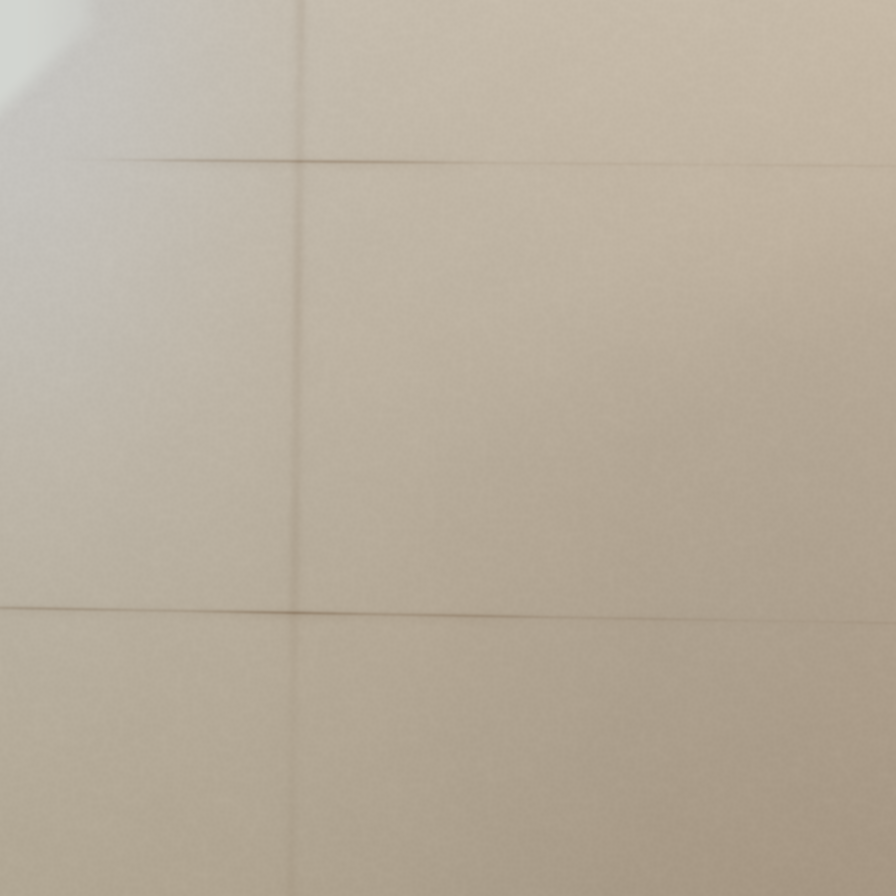
A Shadertoy shader for this texture:

```glsl
// Large beige wall tiles with thin, slightly tilted joints under soft daylight.
// A bilinear colour wash carries the light, a corner sheen and glare sit on it,
// and layered sines with cellular noise give the glaze its faint mottling.

const vec3 LOW_LEFT = vec3(0.695, 0.655, 0.580);
const vec3 LOW_RIGHT = vec3(0.672, 0.610, 0.532);
const vec3 TOP_LEFT = vec3(0.772, 0.742, 0.688);
const vec3 TOP_RIGHT = vec3(0.778, 0.728, 0.656);
const vec3 SHEEN = vec3(0.775, 0.775, 0.768);
const vec3 GLARE = vec3(0.825, 0.835, 0.815);
const vec3 JOINT_TINT = vec3(0.82, 0.77, 0.72);
const float ROW_PITCH = 0.501;

vec2 hash2(vec2 p) {
    vec2 q = vec2(dot(p, vec2(127.1, 311.7)), dot(p, vec2(269.5, 183.3)));
    return fract(sin(q) * 43758.5);
}

// Distance to the nearest scattered cell point
float cellular(vec2 p) {
    vec2 cell = floor(p), local = fract(p);
    float nearest = 2.0;
    for (int j = -1; j <= 1; j++)
        for (int i = -1; i <= 1; i++) {
            vec2 offset = vec2(i, j);
            nearest = min(nearest, length(offset + hash2(cell + offset) - local));
        }
    return nearest;
}

// Broad, slow undulation from rotated sine layers
float layeredSines(vec2 p) {
    float sum = 0.0, gain = 0.5;
    for (int i = 0; i < 4; i++) {
        sum += gain * sin(p.x + 1.3 * sin(p.y)) * cos(p.y * 0.9);
        p = mat2(0.8, 0.6, -0.6, 0.8) * p * 1.9 + 1.7;
        gain *= 0.55;
    }
    return sum;
}

// Grain of the glaze: two cell sizes, centred near zero
float grain(vec2 uv) {
    float coarse = cellular(uv * 75.0) - 0.5;
    float fine = cellular(uv * 170.0 + 9.0) - 0.5;
    return 0.4 * coarse + 0.6 * fine;
}

// Soft line profile: one at the centre, fading with distance
float softLine(float d, float width) {
    return exp(-d * d / (width * width));
}

vec3 wallLight(vec2 uv) {
    vec3 wash = mix(mix(LOW_LEFT, LOW_RIGHT, uv.x), mix(TOP_LEFT, TOP_RIGHT, uv.x), uv.y);

    // Diffuse shade below a slanted edge, towards the right
    float shade = smoothstep(0.12, -0.12, uv.y - 0.36 - 0.36 * uv.x);
    wash *= 1.0 - 0.035 * shade * smoothstep(0.25, 0.8, uv.x);

    // Cool sheen spreading from the upper left
    vec2 fromCorner = (uv - vec2(0.0, 1.0)) / vec2(0.25, 0.46);
    return mix(wash, SHEEN, 0.9 * exp(-dot(fromCorner, fromCorner)));
}

// Window reflection bounded by a diagonal and a near-vertical edge
float glareMask(vec2 uv) {
    float diagonal = (uv.y - 0.865 - 0.95 * uv.x) * 0.725;
    float side = 0.108 - uv.x;
    float inside = smoothstep(-0.008, 0.024, min(diagonal, side));
    return inside * mix(0.55, 1.0, smoothstep(0.10, 0.02, uv.x));
}

// Horizontal joint: height at the left, downward slope, strength along it
float rowJoint(vec2 uv, float height, float slope, float strength) {
    float d = uv.y - height + slope * uv.x;
    return strength * (softLine(d, 0.0021) + 0.2 * softLine(d + 0.003, 0.007));
}

float joints(vec2 uv) {
    float total = 0.0;
    for (int row = 0; row < 2; row++) {
        float k = float(row);
        // Contrast peaks near the crossing and fades to the right
        float fadeIn = mix(1.0, smoothstep(0.04, 0.28, uv.x), k);
        float fadeOut = 1.0 - 0.7 * smoothstep(mix(0.5, 0.36, k), mix(0.85, 0.65, k), uv.x);
        float wear = 0.8 + 0.2 * sin(uv.x * 27.0 + k * 2.0);
        float accent = 0.3 * softLine(uv.x - 0.35, 0.07);
        total += rowJoint(uv, 0.3216 + k * ROW_PITCH, mix(0.017, 0.008, k),
                          fadeIn * fadeOut * (0.5 * wear + accent));
    }
    // Broad, pale vertical joint
    float d = uv.x - mix(0.325, 0.336, uv.y);
    float wear = 0.85 + 0.15 * sin(uv.y * 19.0 + 1.0);
    float strength = mix(0.10, 0.22, smoothstep(0.15, 0.5, uv.y)) * wear;
    return total + strength * (softLine(d, 0.006) + 0.2 * softLine(d, 0.014));
}

void mainImage(out vec4 fragColor, in vec2 fragCoord) {
    vec2 uv = fragCoord / iResolution.xy;
    vec3 color = wallLight(uv);

    // Faint warm and cool drift, then mottling and grain
    color += vec3(0.003, 0.0, -0.002) * layeredSines(uv * 9.0);
    color += 0.004 * layeredSines(uv * 34.0 + 4.0);
    color += 0.022 * grain(uv);

    color = mix(color, color * JOINT_TINT, min(joints(uv), 1.0));
    color = mix(color, GLARE, glareMask(uv));
    fragColor = vec4(clamp(color, 0.0, 1.0), 1.0);
}
```
